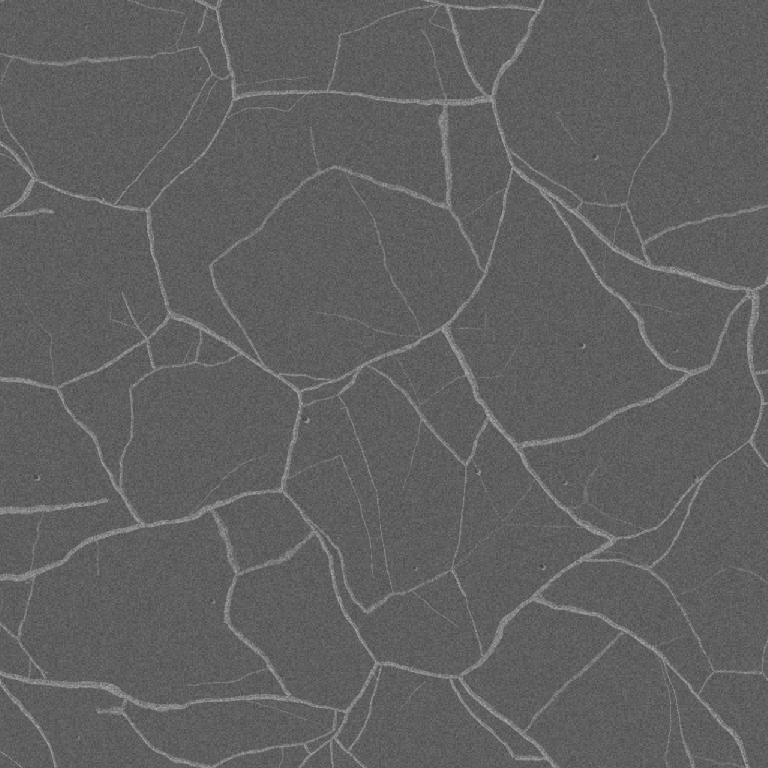
Write a three.js fragment shader that draws this texture.

```glsl
// Dry grey ground split by pale cracks, with fine grain and a few small pits.
// Three nested Voronoi networks on a warped plane give main cracks, branches
// and fading hairlines; each level restarts inside the cells of the last.

#define MAIN_SCALE 3.3
#define BRANCH_SCALE 4.4
#define HAIR_SCALE 4.6
#define MAIN_HALF_WIDTH 0.0030
#define BRANCH_HALF_WIDTH 0.0019
#define HAIR_HALF_WIDTH 0.0009
#define EDGE_SOFTNESS 0.0010
#define GROUND_GREY 0.370
#define CRACK_GREY 0.520
#define GRAIN_CELLS 512.0
#define GRAIN_CONTRAST 0.055
#define PIT_CELLS 6.0

varying vec2 vUv;

struct Edge {
  float dist;  // distance to the nearest cell border, in canvas units
  float seed;  // random value shared by both sides of that border
  float side;  // -1 to 1, which flank of the border faces the light
  vec2 cell;   // id of the enclosing cell
};

vec2 hash2(vec2 p) {
  vec3 q = fract(p.xyx * vec3(0.1031, 0.1030, 0.0973));
  q += dot(q, q.yzx + 33.33);
  return fract((q.xx + q.yz) * q.zy);
}

float noise(vec2 p) {
  vec2 i = floor(p), f = fract(p);
  f = f * f * f * (f * (f * 6.0 - 15.0) + 10.0);
  float low = mix(hash2(i).x, hash2(i + vec2(1.0, 0.0)).x, f.x);
  float high = mix(hash2(i + vec2(0.0, 1.0)).x, hash2(i + 1.0).x, f.x);
  return mix(low, high, f.y);
}

vec2 noise2(vec2 p) {
  return vec2(noise(p), noise(p + 47.3)) - 0.5;
}

// Voronoi border nearest to p
Edge cellEdge(vec2 p, float scale) {
  p *= scale;
  vec2 base = floor(p), f = fract(p), nearest = vec2(0.0), home = vec2(0.0);
  float best = 8.0;
  for (int y = -1; y <= 1; y++)
  for (int x = -1; x <= 1; x++) {
    vec2 g = vec2(float(x), float(y));
    vec2 r = g + hash2(base + g) - f;
    if (dot(r, r) < best) {
      best = dot(r, r);
      nearest = r;
      home = g;
    }
  }
  Edge e = Edge(8.0, 0.0, 0.0, base + home);
  for (int y = -2; y <= 2; y++)
  for (int x = -2; x <= 2; x++) {
    vec2 g = home + vec2(float(x), float(y));
    vec2 r = g + hash2(base + g) - f;
    vec2 across = r - nearest;
    if (dot(across, across) > 0.00001) {
      vec2 normal = normalize(across);
      float d = dot(0.5 * (nearest + r), normal);
      if (d < e.dist) {
        e.dist = d;
        e.seed = hash2(2.0 * base + home + g + 7.0).x;
        e.side = dot(normal, vec2(0.8, 0.6));
      }
    }
  }
  e.dist /= scale;
  return e;
}

float cover(float dist, float halfWidth) {
  return 1.0 - smoothstep(halfWidth - EDGE_SOFTNESS, halfWidth + EDGE_SOFTNESS, dist);
}

// Signed light: a lit crescent on one flank of each pit, a dark hollow beside it
float pit(vec2 p) {
  vec2 id = floor(p * PIT_CELLS);
  vec2 pick = hash2(id + 91.0);
  vec2 offset = p - (id + 0.2 + 0.6 * hash2(id + 13.0)) / PIT_CELLS;
  float radius = mix(0.0018, 0.0040, pick.y);
  float rim = cover(length(offset), radius);
  float hollow = cover(length(offset + radius * vec2(0.6, -0.4)), radius * 0.8);
  return step(0.35, pick.x) * (rim * (1.0 - hollow) - 0.4 * hollow) * mix(0.4, 1.0, pick.y);
}

void main() {
  // Broad bends and slight raggedness
  vec2 p = vUv + 0.085 * noise2(vUv * 4.5) + 0.022 * noise2(vUv * 13.0);
  p += 0.0035 * noise2(vUv * 70.0);

  // Nested crack networks
  Edge trunk = cellEdge(p + 2.0, MAIN_SCALE);
  vec2 branchShift = 9.0 * hash2(trunk.cell + 5.0);
  Edge branch = cellEdge(p * vec2(1.12, 0.88) + branchShift, BRANCH_SCALE);
  vec2 hairShift = 9.0 * hash2(trunk.cell + branch.cell + 23.0);
  Edge hair = cellEdge(p + hairShift, HAIR_SCALE);

  // Width varies by crack and along its length
  float swell = 0.65 + 0.7 * noise(vUv * 9.0 + 31.0);
  float main_ = cover(trunk.dist, MAIN_HALF_WIDTH * swell * mix(0.7, 1.3, trunk.seed));
  float side_ = cover(branch.dist, BRANCH_HALF_WIDTH * swell * mix(0.7, 1.4, branch.seed));
  side_ *= step(0.18, branch.seed) * mix(0.65, 1.0, branch.seed);
  float hair_ = cover(hair.dist, HAIR_HALF_WIDTH) * step(0.4, hair.seed);
  hair_ *= 0.6 * smoothstep(0.35, 0.6, noise(vUv * 6.0 + 11.0));

  // Grain, stronger inside the cracks
  vec2 speck = hash2(floor(vUv * GRAIN_CELLS) + 3.0);
  float grain = (speck.x + speck.y - 1.0) * GRAIN_CONTRAST;
  float crack = max(main_, max(side_, hair_));
  float light = 0.035 * mix(branch.side, trunk.side, main_);
  float grey = mix(GROUND_GREY + grain, CRACK_GREY + light + 1.8 * grain, crack);
  grey += 0.2 * pit(vUv) * (1.0 - crack);

  gl_FragColor = vec4(vec3(grey), 1.0);
}
```
